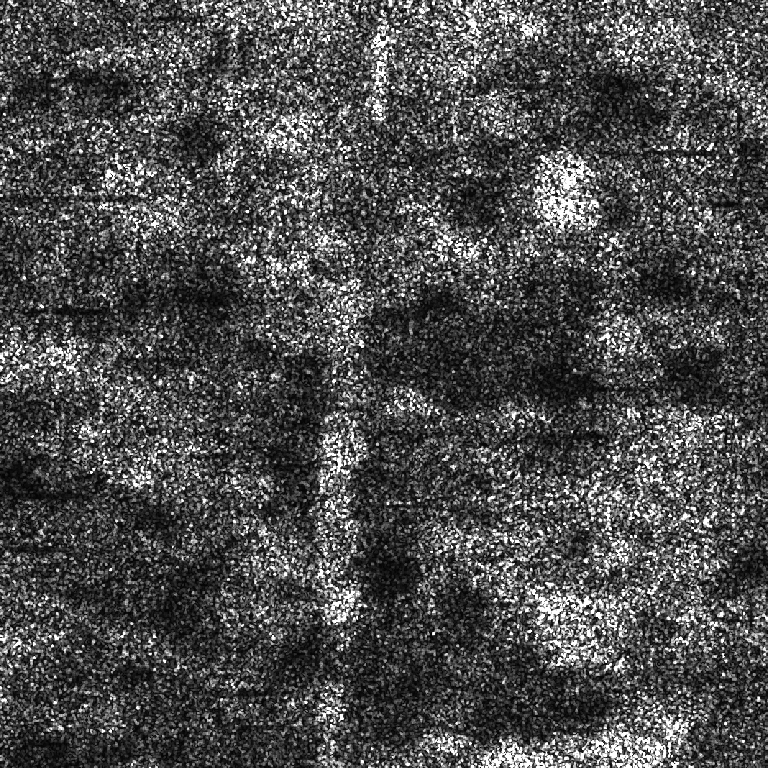
A Shadertoy shader for this texture:

```glsl
// Grainy radar-like ground: a fine monochrome speckle whose strength follows
// a slowly varying map of patches, bright ribbons, dark blots and thin dashes.
// Speckle is the length of a random 2D field summed from jittered cells.

const float TAU = 6.28318;
const float GRAIN_CELLS = 300.0;   // speckle cells across the canvas
const float GRAIN_CONTRAST = 1.5;  // exponent on the speckle amplitude
const float BASE_GAIN = 0.185;     // brightness of neutral ground

vec2 hash2(vec2 p) {
    vec3 q = fract(p.xyx * vec3(0.1031, 0.1030, 0.0973));
    q += dot(q, q.yzx + 33.33);
    return fract((q.xx + q.yz) * q.zy);
}

// Pair of independent bell-curve random values for one cell
vec2 gaussianPair(vec2 cell) {
    vec2 h = hash2(cell + 71.7);
    return sqrt(-2.0 * log(max(h.x, 0.0001))) * vec2(cos(TAU * h.y), sin(TAU * h.y));
}

// Cellular noise: jittered kernels, normalised to unit variance everywhere
vec2 cellField(vec2 p, float sharpness) {
    vec2 base = floor(p);
    vec2 total = vec2(0.0);
    float power = 0.0001;
    for (int j = -1; j <= 1; j++) {
        for (int i = -1; i <= 1; i++) {
            vec2 cell = base + vec2(i, j);
            vec2 offset = cell + 0.2 + 0.6 * hash2(cell) - p;
            float weight = exp(-sharpness * dot(offset, offset));
            total += weight * gaussianPair(cell);
            power += weight * weight;
        }
    }
    return total * inversesqrt(power);
}

// Soft rectangle, 1 inside and 0 outside
float softBox(vec2 p, vec2 halfSize, vec2 blur) {
    vec2 inside = 1.0 - smoothstep(halfSize - blur, halfSize + blur, abs(p));
    return inside.x * inside.y;
}

// Soft rectangles of varied size, scattered one per grid cell
float scatter(vec2 uv, vec2 grid, vec2 halfSize, vec2 blur, float density, float seed) {
    vec2 base = floor(uv * grid);
    float cover = 0.0;
    for (int j = -1; j <= 1; j++) {
        for (int i = -1; i <= 1; i++) {
            vec2 cell = base + vec2(i, j);
            vec2 place = hash2(cell + seed);
            vec2 kind = hash2(cell + seed + 37.3);
            vec2 centre = (cell + 0.1 + 0.8 * place) / grid;
            float box = softBox(uv - centre, halfSize * (0.6 + 0.8 * kind.y), blur);
            cover = max(cover, box * step(kind.x, density));
        }
    }
    return cover;
}

// Uneven ground in log brightness, stretched sideways
float groundTone(vec2 uv) {
    float tone = 0.17 * cellField(uv * vec2(5.0, 7.0) + 11.0, 2.5).x;
    tone += 0.17 * cellField(uv * vec2(13.0, 20.0) + 43.0, 2.5).x;
    tone += 0.15 * cellField(uv * vec2(30.0, 55.0) + 90.0, 2.5).x;
    return tone + 0.15 * smoothstep(0.45, 0.7, uv.x) * smoothstep(0.55, 0.7, uv.y);
}

// Broad fields and narrow ribbons
float layoutTone(vec2 uv) {
    vec2 edge = vec2(0.012);
    float lean = 0.035 * (uv.y - 0.3);
    float tone = 0.72 * softBox(uv - vec2(0.435 + lean, 0.28), vec2(0.021, 0.34), vec2(0.01, 0.06));
    tone += 0.95 * softBox(uv - vec2(0.495, 0.91), vec2(0.010, 0.07), vec2(0.005, 0.01));
    tone += 0.65 * softBox(uv - vec2(0.305, 0.85), vec2(0.007, 0.12), vec2(0.005, 0.03));
    tone += 0.75 * softBox(uv - vec2(0.74, 0.74), vec2(0.035, 0.045), edge);
    tone += 0.70 * softBox(uv - vec2(0.76, 0.18), vec2(0.055, 0.045), edge);
    tone += 0.75 * softBox(uv - vec2(0.73, 0.02), vec2(0.17, 0.022), edge);
    tone += 0.50 * softBox(uv - vec2(0.77, 0.46), vec2(0.19, 0.010), edge * 0.5);
    tone -= 0.50 * softBox(uv - vec2(0.63, 0.54), vec2(0.15, 0.06), edge);
    tone -= 0.45 * softBox(uv - vec2(0.505, 0.27), vec2(0.035, 0.18), edge);
    tone -= 0.45 * softBox(uv - vec2(0.385, 0.38), vec2(0.030, 0.075), edge);
    return tone;
}

// Scattered dark blots, bright flecks and thin dark dashes
float markTone(vec2 uv, vec2 ragged) {
    float tone = -0.75 * scatter(ragged, vec2(9.0), vec2(0.030, 0.024), vec2(0.016), 0.42, 5.0);
    tone += 0.55 * scatter(ragged, vec2(7.0, 10.0), vec2(0.034, 0.016), vec2(0.012), 0.3, 19.0);
    tone -= 0.85 * scatter(uv, vec2(7.0, 16.0), vec2(0.042, 0.0028), vec2(0.02, 0.002), 0.3, 53.0);
    return tone;
}

void mainImage(out vec4 fragColor, in vec2 fragCoord) {
    vec2 uv = fragCoord / iResolution.xy;
    vec2 ragged = uv + 0.006 * cellField(uv * 28.0 + 7.0, 2.5);

    // Local strength of the speckle
    float tone = groundTone(uv) + layoutTone(ragged) + markTone(uv, ragged);
    float gain = BASE_GAIN * exp(tone);

    // Fine speckle
    float amplitude = length(cellField(uv * GRAIN_CELLS, 4.0));
    float grey = gain * pow(amplitude, GRAIN_CONTRAST);

    fragColor = vec4(vec3(clamp(grey + 0.012, 0.0, 1.0)), 1.0);
}
```
